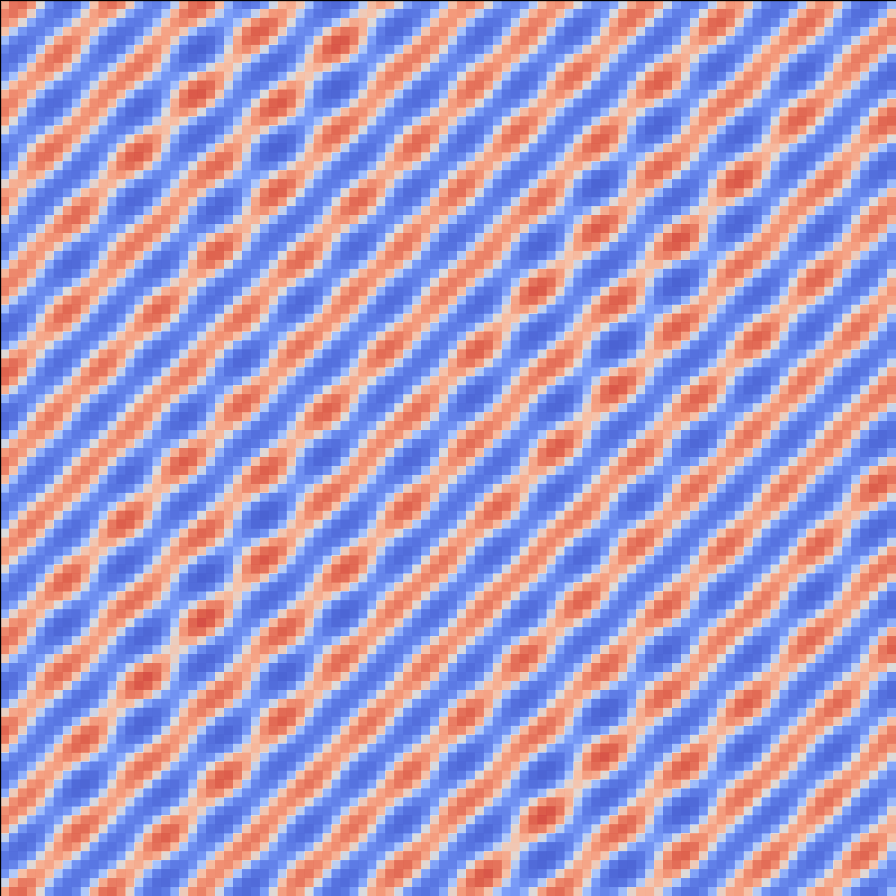
Reproduce this pattern procedurally as a Shadertoy shader.

```glsl
// Wavy diagonal red and blue interference stripes, sampled on a coarse square grid.

const float TAU = 6.2831853;
const float CELLS = 100.0;        // grid cells across and down
const float MID_LEVEL = 0.5;      // ramp position of a zero field
const float CONTRAST = 0.46;      // ramp distance per unit of field
const float BIAS = -0.2;          // widens the blue stripes
const float SATURATION = 0.8;     // flattens crests and troughs
const float EDGE_WIDTH = 0.0013;  // dark line on the left and top

// Plane waves: cycles across, cycles down, phase in turns, amplitude
const vec4 STRIPES = vec4(10.0, 10.1, -0.27, 1.0);
const int RIPPLE_COUNT = 4;
const vec4 RIPPLES[4] = vec4[4](
    vec4(-1.8, 12.0, 0.13, 0.20),
    vec4(-9.2, 7.0, 0.20, 0.17),
    vec4(-4.1, 11.75, -1.158, 0.12),
    vec4(-3.2, 10.25, -0.342, 0.12));

// Diverging ramp from deep blue through grey to deep red
const int RAMP_STEPS = 8;
const vec3 RAMP[9] = vec3[9](
    vec3(0.230, 0.299, 0.754), vec3(0.350, 0.466, 0.888),
    vec3(0.484, 0.619, 0.975), vec3(0.667, 0.779, 0.993),
    vec3(0.865, 0.865, 0.865), vec3(0.968, 0.757, 0.653),
    vec3(0.957, 0.598, 0.477), vec3(0.869, 0.378, 0.300),
    vec3(0.706, 0.016, 0.150));

float planeWave(vec2 p, vec4 wave) {
    return wave.w * cos(TAU * (dot(p, wave.xy) + wave.z));
}

// Stripes bent by weaker ripples, then softly limited
float waveLevel(vec2 p) {
    float field = BIAS + planeWave(p, STRIPES);
    for (int i = 0; i < RIPPLE_COUNT; i++) field += planeWave(p, RIPPLES[i]);
    field *= inversesqrt(1.0 + SATURATION * field * field);
    return MID_LEVEL + CONTRAST * field;
}

vec3 rampColor(float level) {
    float t = clamp(level, 0.0, 1.0) * float(RAMP_STEPS);
    int i = min(int(t), RAMP_STEPS - 1);
    return mix(RAMP[i], RAMP[i + 1], t - float(i));
}

// Snap to cell centres, easing over one pixel at each border
vec2 snapToCells(vec2 p, vec2 pixel) {
    vec2 g = p * CELLS;
    vec2 border = floor(g + 0.5);
    vec2 offset = clamp((g - border) / (pixel * CELLS), -0.5, 0.5);
    return (border + offset) / CELLS;
}

void mainImage(out vec4 fragColor, in vec2 fragCoord) {
    vec2 pixel = 1.0 / iResolution.xy;
    vec2 p = fragCoord * pixel;
    p.y = 1.0 - p.y;  // measure downward from the top

    vec3 color = rampColor(waveLevel(snapToCells(p, pixel)));

    // Border line, weighted by its coverage of the pixel
    vec2 line = clamp((EDGE_WIDTH - p) / pixel + 0.5, 0.0, 1.0);
    color *= 1.0 - max(line.x, line.y);

    fragColor = vec4(color, 1.0);
}
```
